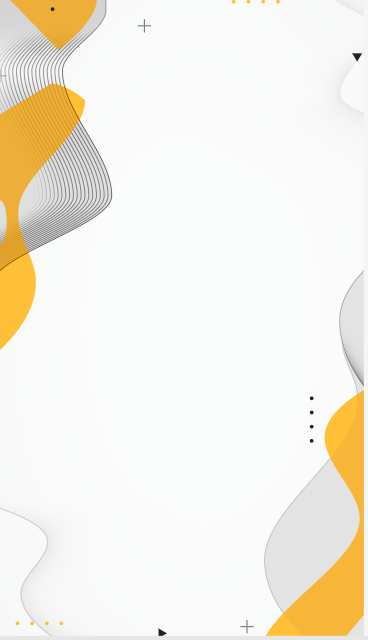
Write a WebGL 1 fragment shader that draws this background.

```glsl
precision highp float;
uniform vec2 u_resolution;

#define PAGE vec2(4.41, 7.68)
#define PAPER vec3(0.985, 0.987, 0.987)
#define GOLD vec3(1.0, 0.75, 0.21)
#define DEEP_GOLD vec3(0.93, 0.685, 0.22)
#define INK vec3(0.13)
#define LINE_GAP 0.046
#define LINE_WIDTH 0.010
#define SHADOW 0.065
// Distance to a curve x = f(y), corrected for its slope
#define SLOPE(f, y) length(vec2(1.0, (f((y) + 0.01) - f((y) - 0.01)) / 0.02))
#define SIDE(f, p) (((p).x - f((p).y)) / SLOPE(f, (p).y))

float pixel;

float cover(float d) { return clamp(0.5 - d / pixel, 0.0, 1.0); }
float stroke(float d, float width) {
  return cover(abs(d) - 0.5 * max(width, pixel)) * min(1.0, width / pixel);
}
float bend(float a, float b, float y0, float y1, float y) {
  return mix(a, b, smoothstep(y0, y1, y));
}
float sq(float x) { return x * x; }
float past(float y, float start, float span) { return sq(max(0.0, (y - start) / span)); }
float before(float y, float end, float span) { return sq(max(0.0, (end - y) / span)); }

// Curves, with y running down the page
float meshEdge(float y) {
  float x = bend(1.27, 0.75, 0.12, 0.85, y);
  x = y > 0.85 ? bend(0.75, 1.34, 0.85, 2.35, y) : x;
  return y > 2.35 ? bend(1.34, -0.1, 2.35, 3.42, y) : x;
}
float leftGoldEdge(float y) {
  float x = bend(1.02, 0.22, 1.2, 2.54, y);
  return x + bend(0.0, 0.21, 2.6, 3.38, y) - 0.43 * past(y, 3.38, 0.82);
}
float rightGoldEdge(float y) {
  float x = 3.89 + 0.47 * before(y, 5.25, 0.57);
  x += bend(0.0, 0.42, 5.25, 6.22, y);
  return x - bend(0.0, 1.21, 6.22, 7.9, y);
}
float ribbonEdge(float y) {
  float x = bend(4.1, 4.28, 4.1, 4.75, y) - bend(0.0, 1.11, 4.82, 6.72, y);
  return x + 0.45 * past(y, 6.72, 0.9);
}
float bulgeEdge(float y) {
  return 4.07 + 0.29 * (before(y, 3.85, 0.6) + past(y, 3.85, 0.78));
}
float lowerWave(float y) {
  float x = 0.57 - 0.57 * before(y, 6.5, 0.4);
  return x - bend(0.0, 0.32, 6.5, 7.12, y) + 0.35 * past(y, 7.12, 0.5);
}
float upperWave(float y) {
  return bend(4.42, 4.08, 0.42, 1.12, y) + 0.3 * past(y, 1.12, 0.24);
}

// Small marks
float dotRow(vec2 p, vec2 start, vec2 gap) {
  float d = 9.0;
  for (int i = 0; i < 4; i++) d = min(d, length(p - start - gap * float(i)));
  return cover(d - 0.022);
}
float plusMark(vec2 p) {
  p = abs(p);
  return cover(max(p.x, p.y) - 0.08) * stroke(min(p.x, p.y), 0.010);
}
float triangle(vec2 p) {
  return cover(max(-p.y, (abs(p.x) * 1.7 + p.y - 0.1) / 1.97));
}

void main() {
  pixel = PAGE.y / u_resolution.y;
  vec2 uv = gl_FragCoord.xy / u_resolution;
  vec2 p = vec2(uv.x, 1.0 - uv.y) * PAGE;
  vec3 col = PAPER - 0.018 * smoothstep(0.25, 0.8, length(uv - vec2(0.55, 0.5)));

  // Soft paper waves
  float low = SIDE(lowerWave, p);
  float high = -SIDE(upperWave, p);
  col -= SHADOW * exp(-max(low, 0.0) / 0.14) * cover(-low) * smoothstep(5.9, 6.4, p.y);
  col -= 0.15 * stroke(low, 0.012);
  col -= SHADOW * exp(-max(high, 0.0) / 0.12) * cover(-high) * smoothstep(0.4, 0.9, p.y);
  float corner = (p.y - 0.55 * (p.x - 4.0)) / 1.14;
  col -= SHADOW * exp(-abs(corner) / 0.1) * cover(corner) * smoothstep(3.8, 4.1, p.x);

  // Grey mesh at upper left
  float mesh = SIDE(meshEdge, p);
  float inMesh = cover(mesh);
  float shade = 0.83 + 0.13 * exp(-sq((p.y - 0.85) / 0.35)) + 0.05 * smoothstep(1.2, 2.2, p.y);
  col = mix(col, vec3(shade), inMesh);

  // Gold drop and left gold band
  float drop = max((0.12 + 0.97 * p.y - p.x) / 1.39,
                   (p.x - 1.16 + 0.46 * pow(p.y / 0.6, 1.7)) / 1.35);
  col = mix(col, DEEP_GOLD, cover(drop));
  float dx = p.x - 0.62;
  float top = dx < 0.0 ? 1.0 - 0.6 * dx : 1.0 + 0.15 * dx + 0.9 * dx * dx;
  float band = max(SIDE(leftGoldEdge, p), (top - p.y) / 1.16);
  float hole = (length(p / vec2(0.08, 0.26) - vec2(0.0, 10.25)) - 1.0) * 0.08;
  band = max(band, -hole);
  col = mix(col, mix(GOLD, DEEP_GOLD, inMesh), cover(band));

  // Nested mesh lines
  float offset = meshEdge(p.y) - p.x;
  float nearest = abs(fract(offset / LINE_GAP + 0.5) - 0.5) * LINE_GAP / SLOPE(meshEdge, p.y);
  float fade = smoothstep(0.3, 0.6, p.y) * (1.0 - smoothstep(0.5, 1.0, offset));
  float onGold = max(cover(band), cover(drop));
  col -= 0.45 * stroke(nearest, LINE_WIDTH) * inMesh * fade * (1.0 - 0.75 * onGold);
  col -= 0.3 * stroke(mesh, 0.012);

  // Grey bulge and ribbon at lower right
  float ribbon = -SIDE(ribbonEdge, p);
  float inRibbon = cover(ribbon) * smoothstep(4.0, 4.3, p.y);
  col = mix(col, vec3(0.89), inRibbon);
  col -= 0.2 * stroke(ribbon, 0.010) * smoothstep(4.0, 4.3, p.y);
  float bulge = -SIDE(bulgeEdge, p);
  float fold = 0.3 * exp(min(bulge, 0.0) / 0.06) * smoothstep(3.9, 4.6, p.y);
  col = mix(col, vec3(0.89 - fold), cover(bulge));
  col -= 0.25 * stroke(bulge, 0.012);

  // Right gold band, cut at the bottom corner
  float gold = max(-SIDE(rightGoldEdge, p), (p.y - 7.38 + 1.2 * (p.x - 4.36)) / 1.56);
  col = mix(col, mix(GOLD, DEEP_GOLD + vec3(0.04, 0.03, 0.0), inRibbon), cover(gold));

  // Dots, pluses and triangles
  float goldDots = max(dotRow(p, vec2(2.8, 0.02), vec2(0.177, 0.0)),
                       dotRow(p, vec2(0.21, 7.48), vec2(0.175, 0.0)));
  col = mix(col, GOLD, goldDots);
  float marks = max(dotRow(p, vec2(3.735, 4.78), vec2(0.0, 0.17)),
                    cover(length(p - vec2(0.63, 0.11)) - 0.022));
  marks = max(marks, triangle(p - vec2(4.28, 0.64)));
  marks = max(marks, triangle((p - vec2(1.9, 7.6)).yx));
  marks = max(marks, 0.8 * max(plusMark(p - vec2(1.73, 0.31)), plusMark(p - vec2(2.96, 7.52))));
  marks = max(marks, 0.4 * plusMark(p - vec2(0.0, 0.91)));
  col = mix(col, INK, marks);

  // Page margins
  col = mix(col, vec3(0.96), cover(4.36 - p.x));
  col = mix(col, vec3(0.9), cover(7.63 - p.y));
  gl_FragColor = vec4(col, 1.0);
}
```
